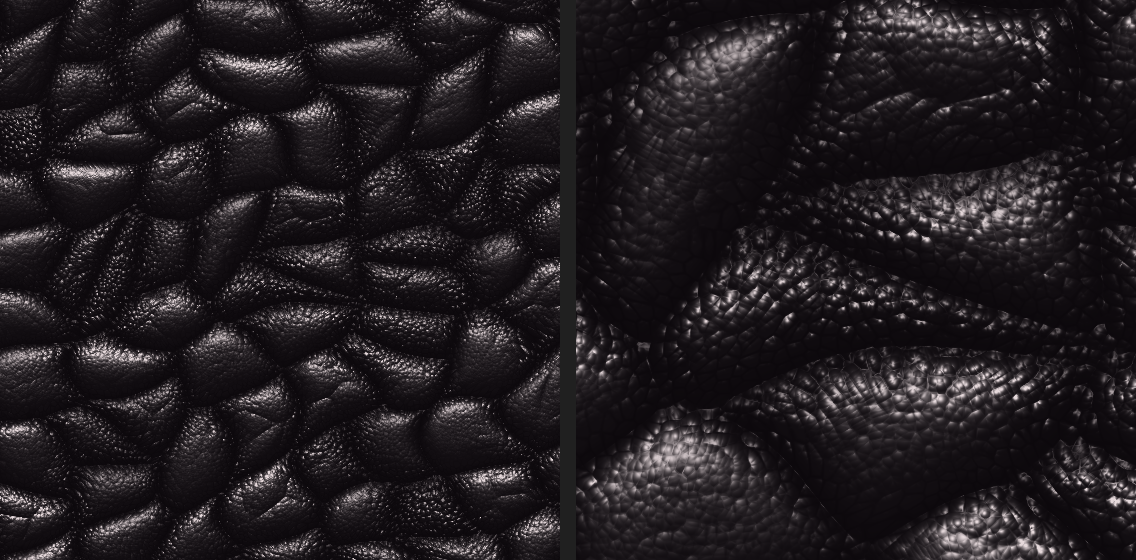
Left, the full canvas; right, a detail of the centre.
This texture is drawn by a Shadertoy shader. Its source:

```glsl
// Black pebbled leather: tilted rounded bumps, wrinkled creases and glossy upper shoulders.

const vec2  PEBBLES      = vec2(7.2, 9.0);   // bumps along and across the lean
const float LEAN         = 0.36;             // angle of the long axis, radians
const float RELIEF       = 0.034;            // bump height in canvas units
const float CREASE_WIDTH = 0.16;             // slope width in bump units
const float FULLNESS     = 0.62;             // below 1 rounds the bumps out
const float FOLD_DEPTH   = 0.20;             // shallow folds inside bumps
const float BUMP_JITTER  = 0.76;
const float GRAIN_JITTER = 0.96;
const float GRAIN_SCALE  = 108.0;            // fine skin cells per canvas
const float GRAIN_SLOPE  = 1.5;
const float PORE_SCALE   = 190.0;
const float PORE_SLOPE   = 0.42;
const float STEP         = 0.0015;           // distance used to measure slopes
const float AMBIENT      = 0.025;
const float SHEEN        = 0.23;
const float GLINT        = 0.85;
const vec3  HALF_VECTOR  = vec3(-0.06, 0.60, 1.0);
const vec3  SHADOW_COLOR = vec3(0.045, 0.030, 0.045);
const vec3  GLOSS_COLOR  = vec3(0.90, 0.85, 0.86);

vec2 hash2(vec2 cell) {
    vec3 q = fract(cell.xyx * vec3(0.1031, 0.1030, 0.0973));
    q += dot(q, q.yzx + 33.33);
    return fract((q.xx + q.yz) * q.zy);
}

// Offset from p to the seed of the given cell
vec2 seedOffset(vec2 cell, vec2 p, float jitter) {
    return cell + 0.5 + jitter * (hash2(cell) - 0.5) - p;
}

// Rounded cell: zero on its borders, swelling smoothly to the middle
float dome(vec2 p) {
    vec2 base = floor(p), home = base;
    float nearest = 9.0;
    for (int y = -1; y <= 1; y++)
    for (int x = -1; x <= 1; x++) {
        vec2 cell = base + vec2(x, y);
        vec2 r = seedOffset(cell, p, BUMP_JITTER);
        float d = dot(r, r);
        if (d < nearest) { nearest = d; home = cell; }
    }
    float height = 1.0;
    for (int y = -2; y <= 2; y++)
    for (int x = -2; x <= 2; x++) {
        vec2 cell = base + vec2(x, y);
        if (cell == home) continue;
        vec2 r = seedOffset(cell, p, BUMP_JITTER);
        float t = max(dot(r, r) - nearest, 0.0) * 0.5 / CREASE_WIDTH;
        height *= 1.0 - exp(-t * t / (t + 0.25));
    }
    return pow(height + 0.0005, FULLNESS);
}

// Smooth layered sines, about -1 to 1
float waves(vec2 p) {
    return 0.5 * sin(p.x * 1.3 + 2.0 * sin(p.y * 0.9))
         + 0.5 * sin(p.y * 1.7 - 1.6 * sin(p.x * 1.1 + 2.0));
}

// Canvas position to leaning, warped bump space
vec2 bumpSpace(vec2 uv) {
    float c = cos(LEAN), s = sin(LEAN);
    vec2 p = vec2(c * uv.x + s * uv.y, c * uv.y - s * uv.x) * PEBBLES + 20.0;
    p += 0.20 * sin(p.yx * vec2(1.7, 1.4) + vec2(0.5, 2.1));
    p += 0.07 * sin(p.yx * vec2(4.1, 3.7) + vec2(3.0, 1.2));
    return p;
}

float leatherHeight(vec2 uv) {
    vec2 p = bumpSpace(uv);
    float folded = smoothstep(-0.3, 0.6, waves(p * 1.3));
    float folds = dome(p * 1.7 + 7.3);
    return dome(p) * (1.0 - FOLD_DEPTH * folded * (1.0 - folds));
}

// Slope of small rounded skin cells (xy) and their crease shade (z)
vec3 skinCells(vec2 p) {
    vec2 base = floor(p), toSeed = vec2(0.0);
    float first = 9.0, second = 9.0;
    for (int y = -1; y <= 1; y++)
    for (int x = -1; x <= 1; x++) {
        vec2 r = seedOffset(base + vec2(x, y), p, GRAIN_JITTER);
        float d = length(r);
        if (d < first) { second = first; first = d; toSeed = r; }
        else second = min(second, d);
    }
    float inside = smoothstep(0.0, 0.30, second - first);
    return vec3(toSeed * inside, inside);
}

void mainImage(out vec4 fragColor, in vec2 fragCoord) {
    vec2 uv = fragCoord / iResolution.y;

    // Large relief
    float height = leatherHeight(uv);
    vec2 slope = vec2(leatherHeight(uv + vec2(STEP, 0.0)) - height,
                      leatherHeight(uv + vec2(0.0, STEP)) - height);
    slope *= RELIEF / STEP;

    // Stretched fine grain, strongest in the creases
    vec2 wobble = 0.011 * sin(uv.yx * vec2(47.0, 39.0) + 1.5 * sin(uv * 23.0));
    vec3 grain = skinCells((uv + wobble) * GRAIN_SCALE + 40.0);
    vec3 pores = skinCells((uv - wobble) * PORE_SCALE + 90.0);
    float patchy = waves(uv * 17.0 + 4.0);
    float rough = mix(1.0, 0.20, smoothstep(0.20, 0.80, height)) * (1.0 + 0.4 * patchy);
    slope += GRAIN_SLOPE * rough * grain.xy + PORE_SLOPE * (0.5 + rough) * pores.xy;

    // Soft light from above with a broad sheen and a tight glint
    vec3 normal = normalize(vec3(-slope, 1.0));
    float facing = max(dot(normal, normalize(HALF_VECTOR)), 0.0);
    float open = mix(0.35, 1.0, smoothstep(0.05, 0.50, height));
    open *= mix(1.0, mix(0.25, 1.0, grain.z), min(rough * 1.3, 1.0));
    float gloss = 0.85 + 0.35 * waves(uv * 11.0);
    float light = AMBIENT + SHEEN * pow(facing, 7.0) + GLINT * gloss * pow(facing, 36.0);

    fragColor = vec4(mix(SHADOW_COLOR, GLOSS_COLOR, clamp(light * open, 0.0, 1.0)), 1.0);
}
```
